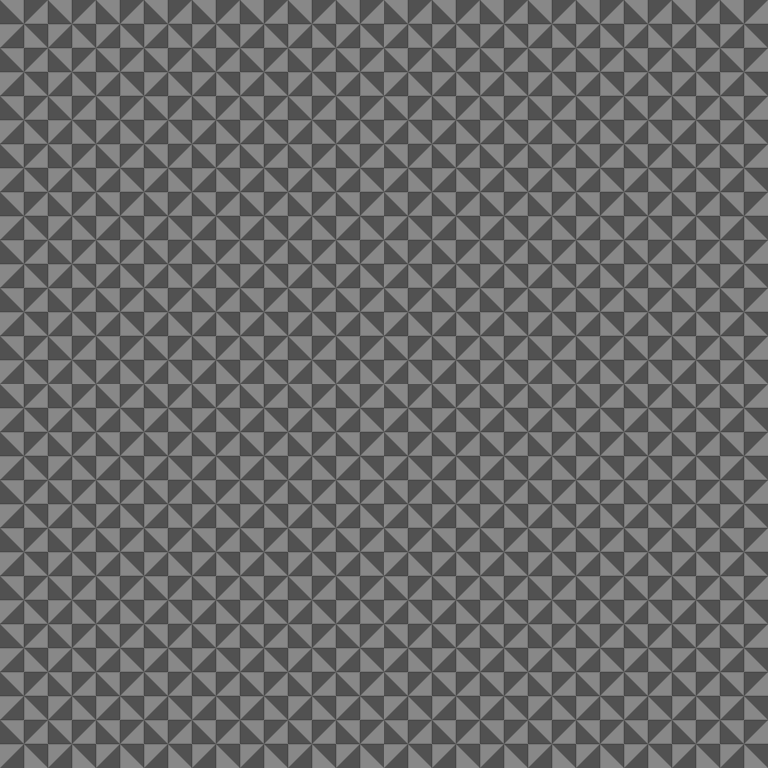
Give the GLSL for this pattern, as a WebGL 2 fragment shader.

```glsl
#version 300 es
precision highp float;
// Pinwheel mosaic of grey right triangles with hairline square joints.

uniform vec2 u_resolution;
out vec4 fragColor;

const float REPEATS = 16.0;               // pinwheels across and down
const float CELLS = 2.0 * REPEATS;        // square cells across and down
const float PANEL_CELLS = 16.0;           // panels meet without a joint
const float JOINT_HALF_WIDTH = 0.0056;    // in cells
const float SQRT2 = 1.41421356;
const vec3 LIGHT_GREY = vec3(0.532);
const vec3 DARK_GREY = vec3(0.316);
const vec3 JOINT_COLOR = vec3(0.03);

// Triangle wave of period 2 with zeros at the whole numbers
float triangleWave(float t) {
    return abs(fract((t - 0.5) * 0.5) * 2.0 - 1.0) - 0.5;
}

// Smoothed sign that flips at each whole number
float squareWave(float t, float unitLength, float pixel) {
    return clamp(2.0 * triangleWave(t) * unitLength / pixel, -1.0, 1.0);
}

// Share of a pixel covered by the nearest grid line
float lineCoverage(float t, float halfWidth, float pixel) {
    float d = abs(t - round(t));
    float overlap = min(d + 0.5 * pixel, halfWidth) - max(d - 0.5 * pixel, -halfWidth);
    return clamp(overlap / pixel, 0.0, 1.0);
}

// Joint coverage, left out along the panel borders
float jointCoverage(float t, float pixel) {
    float onBorder = step(mod(round(t), PANEL_CELLS), 0.5);
    return lineCoverage(t, JOINT_HALF_WIDTH, pixel) * (1.0 - onBorder);
}

// Two-colouring: the sign flips across every straight and diagonal edge
float pinwheelSign(vec2 p, float pixel) {
    float straight = squareWave(p.x, 1.0, pixel) * squareWave(p.y, 1.0, pixel);
    float rising = squareWave((p.x - p.y) * 0.5, SQRT2, pixel);
    float falling = squareWave((p.x + p.y) * 0.5, SQRT2, pixel);
    return straight * rising * falling;
}

void main() {
    vec2 p = gl_FragCoord.xy / u_resolution * CELLS;
    float pixel = CELLS / min(u_resolution.x, u_resolution.y);

    // Triangles
    float darkShare = 0.5 + 0.5 * pinwheelSign(p, pixel);
    vec3 color = mix(LIGHT_GREY, DARK_GREY, darkShare);

    // Joints
    float joint = max(jointCoverage(p.x, pixel), jointCoverage(p.y, pixel));
    color = mix(color, JOINT_COLOR, joint);

    fragColor = vec4(color, 1.0);
}
```
